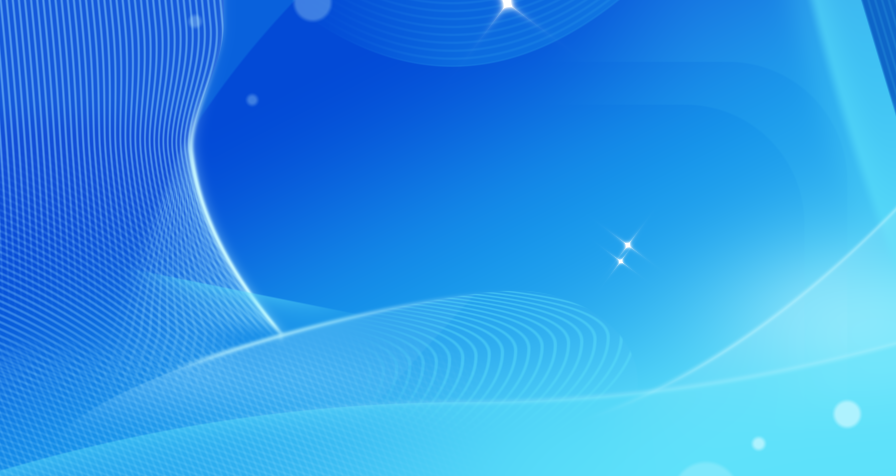
Reproduce this background procedurally as a WebGL 2 fragment shader.

```glsl
#version 300 es
precision highp float;
// Abstract blue backdrop: a diagonal azure gradient carries translucent
// ribbons, fine line meshes, nested arcs, bubbles and star glints.
// Each layer is a curve or distance function blended over the last one.
uniform vec2 u_resolution;
out vec4 fragColor;

const vec3 DEEP = vec3(0.01, 0.29, 0.84);
const vec3 AZURE = vec3(0.09, 0.59, 0.92);
const vec3 CYAN = vec3(0.36, 0.88, 0.98);
const vec3 ICE = vec3(0.78, 0.97, 1.0);
const vec3 THREAD = vec3(0.58, 0.86, 1.0);
const vec3 VIOLET = vec3(0.12, 0.31, 0.85);

// Antialiased coverage of the positive side
float inside(float d) {
  float aa = max(fwidth(d), 1e-4);
  return smoothstep(-aa, aa, d);
}

// Thin lines at integer values of v
float lines(float v, float width) {
  float aa = fwidth(v);
  float d = abs(fract(v - 0.5) - 0.5);
  float ink = 1.0 - smoothstep(max(width - aa, 0.0), width + aa, d);
  return mix(ink, 2.0 * width, smoothstep(0.4, 0.9, aa));
}

// Soft line around d = 0
float stroke(float d, float width) {
  return exp(-d * d / (width * width));
}

// Light that fades below a curve
float sheet(float d, float rate) {
  return inside(-d) * exp(min(d, 0.0) * rate);
}

float glow(vec2 p, vec2 center, vec2 radius) {
  vec2 q = (p - center) / radius;
  return exp(-dot(q, q));
}

// Four tapering rays and a small core
float glint(vec2 p, float size) {
  vec2 q = abs(mat2(0.8, 0.6, -0.6, 0.8) * p) / size;
  float rays = exp(-q.x * 18.0 - q.y * 2.6) + exp(-q.y * 18.0 - q.x * 2.6);
  return rays + 0.6 * exp(-dot(q, q) * 45.0);
}

// Right border of the veil, with a narrow waist
float veilEdge(float y) {
  float fall = clamp((0.72 - y) / 0.42, 0.0, 1.0);
  return 0.4 + 0.07 * smoothstep(0.68, 0.95, y) + 0.19 * pow(fall, 1.9);
}

vec3 background(vec2 p) {
  float g = 0.44 * (p.x - 0.6) + 0.86 * (0.74 - p.y);
  vec3 col = mix(DEEP, AZURE, smoothstep(-0.08, 0.5, g));
  col = mix(col, CYAN, smoothstep(0.38, 1.02, g));
  col = mix(col, CYAN, 0.5 * glow(p, vec2(1.22, 0.06), vec2(0.38, 0.13)));
  return mix(col, ICE, 0.5 * glow(p, vec2(1.8, 0.33), vec2(0.26, 0.15)));
}

// Faint frames, top drape and right ribbon
vec3 drapes(vec3 col, vec2 p) {
  for (int i = 0; i < 2; i++) {
    vec2 q = abs(p - vec2(1.2, 0.3)) - vec2(0.24, 0.23) - 0.09 * float(i);
    float d = length(max(q, 0.0)) - 0.25;
    col = mix(col, CYAN, 0.08 * inside(d) * smoothstep(1.1, 1.5, p.x));
  }
  float x = p.x - 0.95;
  float sag = p.y - 0.86 - 1.14 * x * x;
  float drape = inside(sag) * smoothstep(0.6, 1.0, p.x);
  col = mix(col, AZURE, 0.35 * drape);
  col = mix(col, CYAN, 0.1 * drape * lines(sag * 60.0, 0.14));
  float drop = 1.0 - p.y;
  float fold = 0.62 - p.x - 0.95 * drop + 0.6 * drop * drop;
  col = mix(col, AZURE, 0.3 * inside(fold) * smoothstep(0.7, 0.8, p.y));
  float left = p.x - 1.7 - 0.25 * drop - 0.12 * drop * drop;
  float right = p.x - 1.81 - 0.3 * drop;
  float ribbon = smoothstep(-0.01, 0.02, left) * inside(-right);
  col = mix(col, CYAN, 0.5 * ribbon + 0.2 * stroke(left, 0.05) * smoothstep(0.4, 0.7, p.y));
  vec3 corner = mix(vec3(0.04, 0.36, 0.76), CYAN, 0.15 * lines(right * 70.0, 0.15));
  return mix(col, corner, 0.85 * inside(right) * smoothstep(0.66, 0.82, p.y));
}

// Left veil: upright threads, crossing threads and a fan
vec3 veil(vec3 col, vec2 p) {
  float edge = veilEdge(p.y), d = edge - p.x;
  float hem = smoothstep(0.38, 0.55, p.x) * (1.0 - smoothstep(0.28, 0.34, p.y));
  float mask = inside(d) * smoothstep(0.1, 0.36, p.y) * (1.0 - hem);
  float upper = smoothstep(0.3, 0.72, p.y);
  col = mix(col, VIOLET, 0.5 * mask * upper);
  float follow = p.x + (0.47 - edge) * pow(p.x / edge, 3.0);
  float upright = lines((follow + 0.05 * p.y * p.y) * 78.0, 0.17);
  float crossing = lines((p.y + 0.45 * p.x + 0.5 * p.x * p.x) * 68.0, 0.15);
  col = mix(col, THREAD, mask * mix(0.36 * crossing, 0.5 * upright, upper));
  float below = max(0.72 - p.y, 0.0);
  float fanLeft = 0.39 - 0.46 * below;
  float k = (p.x - fanLeft) / max(edge - fanLeft, 0.01);
  float fan = smoothstep(0.0, 0.3, k) * mask * smoothstep(0.0, 0.04, below);
  col = mix(col, THREAD, fan * (0.04 + 0.22 * k * k + 0.22 * lines(k * 20.0, 0.16)));
  float rim = stroke(d, 0.006) + 0.3 * stroke(d, 0.018);
  rim *= mix(0.75, 0.1, smoothstep(0.62, 0.88, p.y)) * smoothstep(0.27, 0.33, p.y);
  return mix(col, ICE, rim);
}

// Tilted mound with arcs at its right end and a net at its left
vec3 swell(vec3 col, vec2 p) {
  vec2 q = p - vec2(1.05, 0.2);
  q.y -= 0.085 * (q.x - sqrt(q.x * q.x + 0.02));
  float f = length(q / vec2(q.x < 0.0 ? 0.95 : 0.29, 0.2));
  float mask = inside(1.0 - f) * smoothstep(0.06, 0.22, p.y);
  float leftward = 1.0 - smoothstep(0.55, 1.1, p.x);
  float shade = inside(0.65 - p.x + 0.91 * p.y);
  col = mix(col, THREAD, mask * (0.04 + 0.2 * leftward + 0.08 * shade));
  float rise = p.y - 0.3 + 0.14 * (1.34 - p.x);
  float arc = p.x + (rise > 0.0 ? 15.0 : 5.0) * rise * rise;
  float arcMask = mask * inside(1.35 - arc) * smoothstep(0.7, 1.0, p.x);
  col = mix(col, CYAN, 0.45 * arcMask * lines(arc * 36.0, 0.12));
  float net = lines(p.x * 75.0 + p.y * 30.0, 0.14) + lines(p.y * 75.0 + p.x * 26.0, 0.14);
  col = mix(col, THREAD, 0.16 * net * leftward * (1.0 - smoothstep(0.2, 0.32, p.y)));
  float crest = stroke(f - 1.0, 0.025) * smoothstep(0.2, 0.45, p.x) * leftward;
  return mix(col, ICE, 0.6 * crest * smoothstep(0.2, 0.27, p.y));
}

// Light streaks across the lower half
vec3 streams(vec3 col, vec2 p) {
  float x = p.x - 0.98;
  float low = p.y - 0.155 - 0.15 * x * abs(x);
  col = mix(col, CYAN, 0.45 * sheet(low, 12.0));
  col = mix(col, ICE, 0.25 * stroke(low, 0.006) * smoothstep(0.1, 1.7, p.x));
  float r = p.x - 1.32;
  float high = p.y - 0.155 - 0.43 * r - 0.52 * r * r;
  float light = 0.2 * sheet(high, 9.0) + 0.35 * stroke(high, 0.006);
  col = mix(col, ICE, light * smoothstep(1.2, 1.55, p.x));
  float span = smoothstep(0.24, 0.42, p.x) * (1.0 - smoothstep(0.55, 0.82, p.x));
  return mix(col, CYAN, 0.5 * span * sheet(p.y - 0.49 + 0.2 * p.x, 30.0));
}

void main() {
  vec2 p = gl_FragCoord.xy / u_resolution * vec2(1.8824, 1.0);
  vec3 col = drapes(background(p), p);
  col = streams(swell(veil(col, p), p), p);

  // Bubbles: center and radius
  vec3 bubbles[6] = vec3[6](vec3(0.657, 0.995, 0.04), vec3(0.53, 0.79, 0.012),
    vec3(0.41, 0.955, 0.014), vec3(1.483, -0.04, 0.07),
    vec3(1.78, 0.13, 0.029), vec3(1.594, 0.068, 0.014));
  for (int i = 0; i < 6; i++) {
    float d = length(p - bubbles[i].xy) - bubbles[i].z;
    col = mix(col, ICE, (i > 3 ? 0.75 : 0.3) * smoothstep(0.005, -0.007, d));
  }

  // Star glints
  float shine = glint(p - vec2(1.066, 0.993), 0.085);
  shine += glint(p - vec2(1.319, 0.485), 0.045) + glint(p - vec2(1.304, 0.451), 0.035);
  fragColor = vec4(mix(col, vec3(1.0), min(shine, 1.0)), 1.0);
}
```
